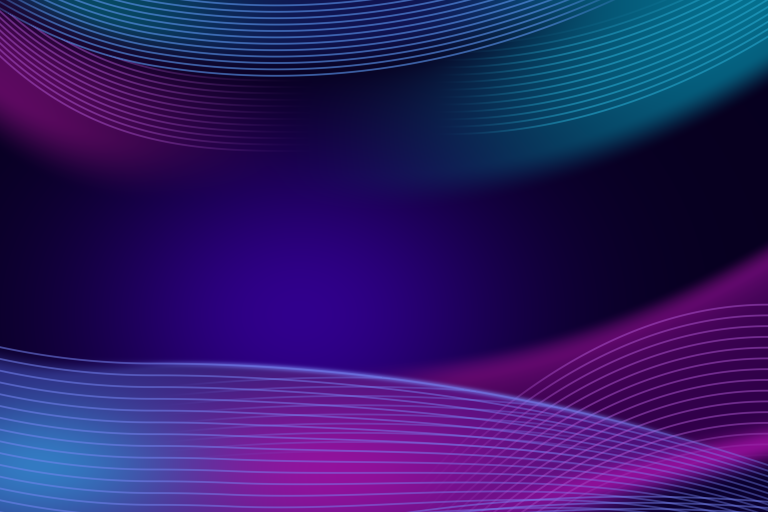
Reproduce this background procedurally as a Shadertoy shader.

```glsl
// Abstract backdrop: a violet glow in the dark between sweeping silk ribbons.
// Each ribbon is a soft fill beside a parabolic edge; families of thin lines
// repeat that edge at even steps, and colours blend by smooth masks.

const vec3 NIGHT = vec3(0.025, 0.0, 0.12);
const vec3 VIOLET = vec3(0.19, 0.0, 0.55);
const vec3 TEAL = vec3(0.02, 0.44, 0.56);
const vec3 NAVY = vec3(0.06, 0.07, 0.30);
const vec3 PLUM = vec3(0.18, 0.0, 0.28);
const vec3 MAGENTA = vec3(0.60, 0.06, 0.62);
const vec3 AZURE = vec3(0.20, 0.48, 0.76);
const vec3 PERIWINKLE = vec3(0.46, 0.52, 0.95);
const vec3 ORCHID = vec3(0.68, 0.34, 0.82);

float sq(float v) { return v * v; }

// Height of a parabola with its turning point at (cx, cy).
float arc(float x, float cx, float cy, float bend) {
    return cy + bend * sq(x - cx);
}

// Elliptical soft spot.
float glow(vec2 p, vec2 centre, vec2 radius) {
    vec2 q = (p - centre) / radius;
    return exp(-dot(q, q));
}

// One inside [a, b], with soft ramps of the given width.
float span(float x, float a, float b, float ramp) {
    return smoothstep(a, a + ramp, x) * (1.0 - smoothstep(b - ramp, b, x));
}

// Thin lines at whole values of v, from 0 up to count.
float strands(float v, float count) {
    float slope = length(vec2(dFdx(v), dFdy(v))) * iResolution.y;
    float dist = abs(fract(v + 0.5) - 0.5) / max(slope, 1e-4);
    float pixel = 1.0 / iResolution.y;
    float line = 1.0 - smoothstep(0.0004, 0.0012 + pixel, dist);
    return line * step(-0.5, v) * (1.0 - smoothstep(count * 0.7, count, v));
}

vec3 upperRibbons(vec3 col, vec2 p) {
    float x = p.x, y = p.y;

    // Broad teal sweep on the right
    float teal = y - arc(x, 0.47, 0.594, 0.854);
    float tealMask = smoothstep(-0.012, 0.07, teal) * smoothstep(0.34, 1.0, x);
    col = mix(col, TEAL, tealMask * (0.8 + 0.2 * smoothstep(0.0, 0.2, teal)));

    // Magenta haze on the left
    float haze = y - arc(min(x, 0.2), 0.2, 0.63, 2.5);
    float hazeMask = smoothstep(-0.03, 0.10, haze) * (1.0 - smoothstep(0.0, 0.42, x));
    col = mix(col, MAGENTA * 0.62, hazeMask);

    // Top ribbon, with the shade it casts below
    float top = y - arc(x, 0.36, 0.852, 0.77) - 0.8 * sq(max(0.2 - x, 0.0));
    float shade = exp(-max(-top, 0.0) / 0.045) * (1.0 - smoothstep(0.5, 0.8, x));
    col = mix(col, NIGHT, 0.75 * shade);
    vec3 topColour = mix(NAVY * 1.15, TEAL * 0.75, glow(p, vec2(0.14, 1.0), vec2(0.17, 0.2)));
    topColour = mix(topColour, TEAL, smoothstep(0.5, 0.85, x));
    col = mix(col, topColour, smoothstep(-0.005, 0.08, top) * 0.85);

    // Line families
    float left = y - 0.705 - 2.9 * pow(max(0.4 - x, 0.0), 3.0);
    float right = y - arc(x, 0.58, 0.738, 1.08);
    float leftLines = strands(left / 0.0125, 14.0) * step(top, 0.0);
    float rightLines = strands(right / 0.0145, 13.0) * step(top, 0.0);
    float topLines = strands(top / 0.0125, 16.0);
    col = mix(col, ORCHID, leftLines * 0.5 * (1.0 - smoothstep(0.1, 0.42, x)));
    col = mix(col, vec3(0.15, 0.65, 0.80), rightLines * 0.6 * smoothstep(0.56, 0.78, x));
    return mix(col, vec3(0.34, 0.56, 0.90), topLines * 0.65 * span(x, -0.1, 0.88, 0.2));
}

vec3 lowerRibbons(vec3 col, vec2 p) {
    float x = p.x, y = p.y;

    // Magenta wing rising to the right
    float wing = arc(x, 0.45, 0.27, 0.8) - y;
    vec3 wingColour = mix(PLUM, MAGENTA * 0.8, exp(-max(wing, 0.0) / 0.075));
    col = mix(col, wingColour, smoothstep(-0.025, 0.035, wing) * smoothstep(0.40, 0.62, x));

    // Main ribbon across the bottom
    float main = 0.29 - 0.31 * sq(max(x - 0.2, 0.0)) + 0.8 * sq(max(0.2 - x, 0.0)) - y;
    float softness = mix(0.05, 0.006, smoothstep(0.0, 0.25, x));
    vec3 silk = mix(vec3(0.16, 0.13, 0.46), vec3(0.28, 0.06, 0.46), smoothstep(0.2, 0.7, x));
    silk = mix(silk, MAGENTA, 0.95 * glow(p, vec2(0.42, 0.08), vec2(0.26, 0.16)));
    silk = mix(silk, AZURE, glow(p, vec2(0.05, 0.09), vec2(0.19, 0.14)));
    col = mix(col, silk, smoothstep(-0.004, softness, main));

    // Magenta fold over a dark corner
    float fold = y - 0.04 - 0.35 * (x - 0.73);
    col = mix(col, NIGHT * 1.5, smoothstep(0.0, 0.07, -fold) * smoothstep(0.66, 0.9, x));
    col = mix(col, MAGENTA, 0.85 * exp(-sq(fold / 0.03)) * smoothstep(0.55, 0.8, x));

    // Line families: along the ribbon, crossing it, fanning right, and the corner
    float along = strands(main / mix(0.023, 0.011, smoothstep(0.3, 1.0, x)), 18.0);
    float cross = strands((main + 0.16 * (x - 0.5)) / 0.018, 9.0) * step(0.0, main);
    float fan = strands((arc(x, 1.0, 0.405, -1.7) - y) / 0.021, 15.0);
    float corner = strands((arc(x, 0.83, 0.03, -0.35) - y) / 0.012, 5.0);
    col = mix(col, PERIWINKLE, along * mix(0.55, 0.4, x));
    col = mix(col, PERIWINKLE, cross * 0.35 * span(x, 0.2, 0.85, 0.2));
    col = mix(col, ORCHID, fan * 0.5 * smoothstep(0.52, 0.78, x));
    col = mix(col, PERIWINKLE, corner * 0.5);

    // Bright rim of the main ribbon
    float rim = exp(-sq(main / 0.006)) * span(x, 0.08, 1.0, 0.3);
    return mix(col, PERIWINKLE, 0.6 * rim);
}

void mainImage(out vec4 fragColor, in vec2 fragCoord) {
    vec2 p = fragCoord / iResolution.xy;
    vec3 col = mix(NIGHT, VIOLET, glow(p, vec2(0.39, 0.385), vec2(0.28, 0.33)));
    col = upperRibbons(col, p);
    col = lowerRibbons(col, p);
    fragColor = vec4(col, 1.0);
}
```
